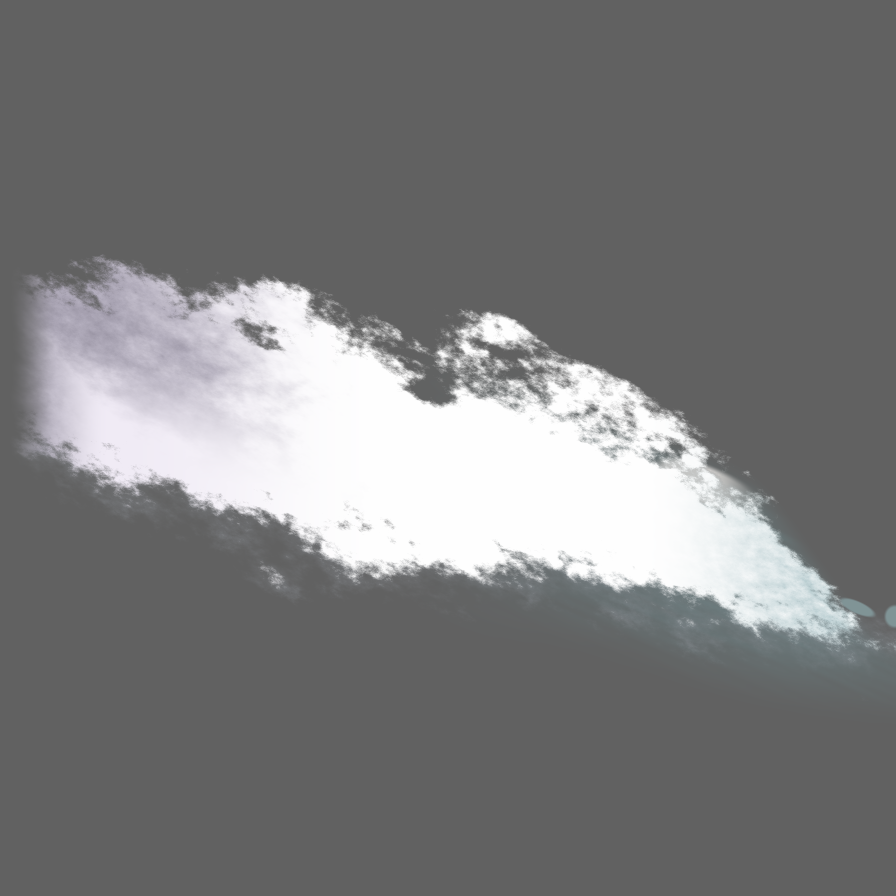
This background is drawn by a Shadertoy shader. Its source:

```glsl
vec2 hashGradient(vec2 cell) {
    vec2 h = vec2(dot(cell, vec2(127.1, 311.7)), dot(cell, vec2(269.5, 183.3)));
    return fract(sin(h) * 43758.5) * 2.0 - 1.0;
}

float gradientNoise(vec2 p) {
    vec2 i = floor(p), f = p - i;
    vec2 u = f * f * f * (f * (f * 6.0 - 15.0) + 10.0);
    vec2 e = vec2(0.0, 1.0);
    float low = mix(dot(hashGradient(i), f), dot(hashGradient(i + e.yx), f - e.yx), u.x);
    float high = mix(dot(hashGradient(i + e), f - e), dot(hashGradient(i + 1.0), f - 1.0), u.x);
    return mix(low, high, u.y);
}

float fbm(vec2 p) {
    float sum = 0.0, amp = 0.65;
    for (int i = 0; i < 6; i++) {
        sum += amp * gradientNoise(p);
        p = mat2(1.6, 1.2, -1.2, 1.6) * p + 7.3;
        amp *= 0.6;
    }
    return sum;
}

// Coordinates along and across the drifting band
vec2 toFlow(vec2 p) {
    return vec2(dot(p, vec2(0.913, -0.408)), dot(p, vec2(0.408, 0.913)));
}

float softEllipse(vec2 p, vec2 radius) {
    return 1.0 - smoothstep(0.75, 1.1, length(p / radius));
}

// Detached tufts and holes: centre, radius, strength
const vec4 patches[11] = vec4[11](
    vec4(0.31, 0.67, 0.045, 0.045), vec4(0.56, 0.632, 0.042, 0.075),
    vec4(0.68, 0.575, 0.040, 0.062), vec4(0.77, 0.53, 0.032, 0.055),
    vec4(0.145, 0.69, 0.030, 0.025), vec4(0.12, 0.46, 0.035, 0.020),
    vec4(0.30, 0.355, 0.026, 0.062), vec4(0.41, 0.365, 0.040, 0.030),
    vec4(0.53, 0.375, 0.035, 0.022), vec4(0.48, 0.56, 0.025, -0.055),
    vec4(0.30, 0.622, 0.025, -0.035));

void mainImage(out vec4 fragColor, in vec2 fragCoord) {
    vec2 uv = fragCoord / iResolution.xy;
    float x = uv.x, y = uv.y;
    vec2 flow = toFlow(uv);

    // Band outline
    float top = 0.695 - 0.06 * x - 0.28 * x * x - 0.09 * smoothstep(0.83, 0.98, x);
    float bump = (x - 0.65) / 0.15;
    float bottom = 0.52 - 0.4 * x + 0.16 * x * x + 0.03 * exp(-bump * bump);
    float density = min(top - y, y - bottom);
    for (int i = 0; i < 11; i++) {
        vec2 q = toFlow(uv - patches[i].xy) / (patches[i].z * vec2(1.5, 0.9));
        density += patches[i].w * exp(-dot(q, q));
    }

    // Ragged edge, stretched along the flow
    float ragged = fbm(flow * vec2(13.0, 24.0));
    float fine = fbm(flow * vec2(48.0, 80.0) + 19.0);
    density += 0.055 * ragged + 0.038 * fine;
    float sideFade = smoothstep(0.012, 0.065, x + 0.01 * ragged);
    float cover = smoothstep(-0.008, 0.022, density) * sideFade;

    // Background with a teal haze under the right end
    vec3 color = vec3(0.38);
    float haze = smoothstep(bottom - 0.10, bottom + 0.01, y) * smoothstep(0.42, 0.8, x);
    haze *= 1.0 - smoothstep(top - 0.03, top + 0.03, y);
    float streak = gradientNoise(flow * vec2(12.0, 130.0));
    color = mix(color, vec3(0.42, 0.50, 0.51), haze * (0.65 + 0.35 * streak));
    float wisp = smoothstep(-0.045, 0.01, density) * (1.0 - smoothstep(bottom, bottom + 0.05, y));
    color = mix(color, vec3(0.57, 0.59, 0.62), wisp * sideFade * clamp(0.3 + 0.6 * ragged, 0.0, 0.6));

    // Lavender veil on the left, white heart, cool right end
    float veil = 1.0 - smoothstep(0.10, 0.36, x + 0.18 * ragged);
    veil *= smoothstep(-0.05, 0.045, y - 0.635 + 0.48 * x + 0.06 * ragged);
    veil = max(veil, 0.9 * (1.0 - smoothstep(0.03, 0.12, x)));
    vec3 cloud = mix(vec3(0.94, 0.92, 0.96), vec3(0.995), smoothstep(0.12, 0.42, x));
    cloud = mix(cloud, vec3(0.66, 0.64, 0.70) + 0.12 * fine, veil);
    float cool = smoothstep(0.72, 0.97, x) * (0.6 - 0.8 * fine);
    cloud = mix(cloud, vec3(0.62, 0.73, 0.75), clamp(cool, 0.0, 0.8));
    color = mix(color, cloud, cover);

    // Smooth pale crest
    vec2 crest = toFlow(uv - vec2(0.795, 0.455));
    float crestMask = softEllipse(crest, vec2(0.068, 0.022)) * smoothstep(0.86, 0.78, x);
    color = mix(color, vec3(0.86, 0.85, 0.84), crestMask * (1.0 - cover));

    // Small chips beyond the tip
    float chips = softEllipse(toFlow(uv - vec2(0.957, 0.322)), vec2(0.022, 0.007));
    chips = max(chips, softEllipse(uv - vec2(0.999, 0.312), vec2(0.012, 0.013)));
    color = mix(color, vec3(0.50, 0.58, 0.59), chips);

    fragColor = vec4(color, 1.0);
}
```
